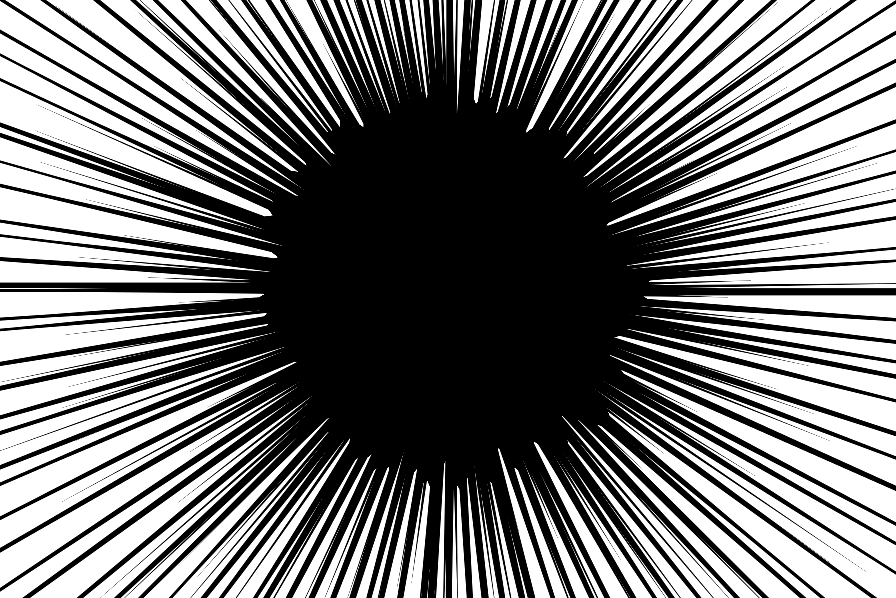
Give the GLSL for this background, as a Shadertoy shader.

```glsl
const float TAU = 6.2831853;

float hash(float n) {
    n = fract(n * 0.1031);
    n *= n + 33.33;
    n *= n + n;
    return fract(n);
}

// Signed distance to a ring of tapering ink spikes with jittered angles
float spikes(float turn, float r, float count, float seed, float rootWidth, float tipWidth, vec2 reach) {
    float nearest = floor(turn * count + 0.5);
    float d = 1.0;
    for (int i = -1; i <= 1; i++) {
        float edge = nearest + float(i);
        float id = mod(edge, count) + seed;
        float angle = (edge + 0.65 * (hash(id) - 0.5)) / count;
        float tip = mix(reach.x, reach.y, hash(id + 311.0));
        float taper = clamp((r - 0.27) / (tip - 0.27), 0.0, 1.0);
        float weight = mix(0.65, 1.35, hash(id + 577.0));
        float halfWidth = mix(rootWidth, tipWidth * weight, pow(taper, 0.8));
        float spike = abs(turn - angle) * TAU * r - halfWidth;
        // Fine spikes vanish beyond their tip
        if (tipWidth == 0.0) spike = max(spike, r - tip);
        d = min(d, spike);
    }
    return d;
}

// Solid core whose rim is notched by the tips of the white rays
float core(float turn, float r) {
    float x = turn * 120.0;
    float notch = 0.275 + 0.055 * hash(mod(floor(x), 120.0) + 91.0);
    return r - notch - 0.03 * abs(fract(x) - 0.5);
}

void mainImage(out vec4 fragColor, in vec2 fragCoord) {
    vec2 p = (fragCoord - vec2(0.504, 0.516) * iResolution.xy) / iResolution.y;
    float r = length(p);
    float turn = atan(p.y, p.x) / TAU;

    // Long strokes crossing the frame, then short hairlines between them
    float ink = core(turn, r);
    ink = min(ink, spikes(turn, r, 120.0, 17.0, 0.0074, 0.0029, vec2(0.65, 0.95)));
    ink = min(ink, spikes(turn, r, 150.0, 423.0, 0.0035, 0.0, vec2(0.42, 0.85)));

    // Heavy horizontal strokes on both sides
    float axis = p.x > 0.0 ? -0.004 : 0.007;
    ink = min(ink, abs(p.y - axis) - (p.x > 0.0 ? 0.006 : 0.0045));

    float paper = clamp(0.5 + 1.5 * ink * iResolution.y, 0.0, 1.0);
    fragColor = vec4(vec3(paper), 1.0);
}
```
